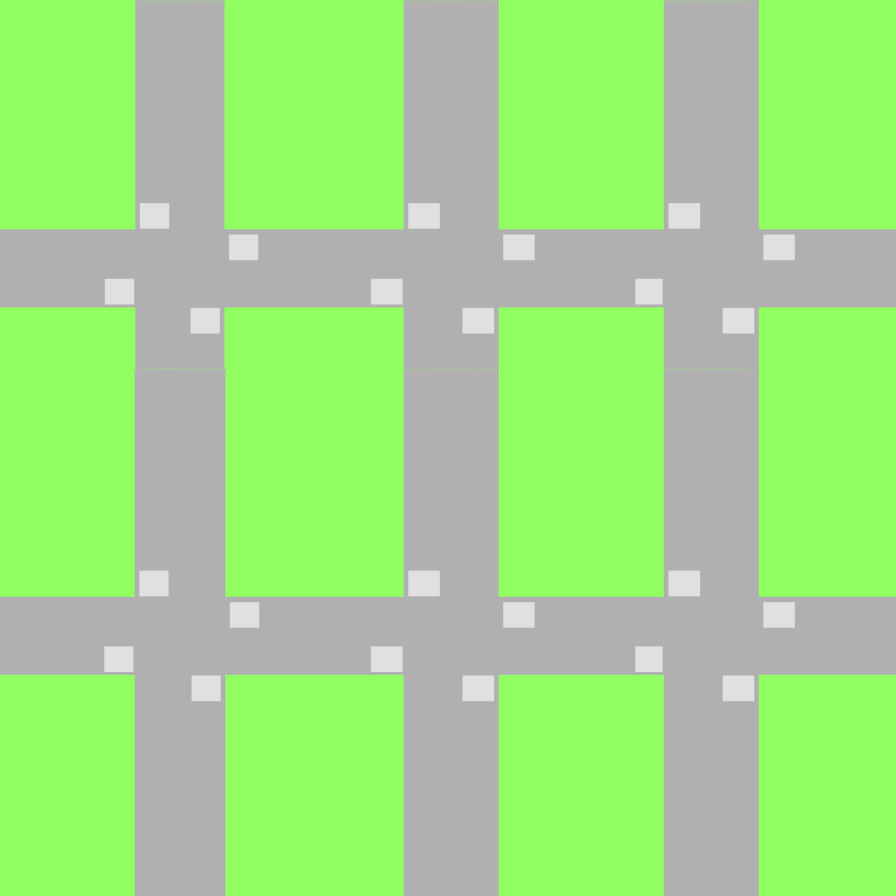
Reproduce this pattern procedurally as a WebGL 1 fragment shader.

```glsl
precision highp float;

uniform vec2 u_resolution;

#define GRASS vec3(0.57, 1.0, 0.38)
#define ROAD vec3(0.69)
#define STONE vec3(0.88)
#define PERIOD vec2(0.2904, 0.4102)
#define TILE_START vec2(0.0677, 0.1783)
#define AVENUE vec2(0.0924, 0.1985)
#define STREET vec2(0.0684, 0.1556)
#define STONE_SIZE vec2(0.0352, 0.0286)
#define SEAM_WIDTH 0.0014
#define SEAM_STRENGTH 0.3
#define EDGE_PIXELS 1.2

float edgeWidth;

// Smoothed coverage of the interval from lo to hi
float band(float x, float lo, float hi) {
  float enter = clamp((x - lo) / edgeWidth + 0.5, 0.0, 1.0);
  float leave = clamp((x - hi) / edgeWidth + 0.5, 0.0, 1.0);
  return enter - leave;
}

float box(vec2 p, vec2 corner, vec2 size) {
  return band(p.x, corner.x, corner.x + size.x)
       * band(p.y, corner.y, corner.y + size.y);
}

// Two stones on each side of a crossing, the second pair turned by 180 degrees
float crossingStones(vec2 fromCenter, vec2 halfRoad, float column) {
  float coverage = 0.0;
  for (int i = 0; i < 2; i++) {
    float side = 1.0 - 2.0 * float(i);
    vec2 p = side * fromCenter;
    vec2 size = STONE_SIZE;
    if (column < 0.5) size.x -= 0.0026;
    vec2 outerCorner = vec2(0.0052 - halfRoad.x, halfRoad.y + 0.0006);
    coverage = max(coverage, box(p, outerCorner, size));

    // The stone within the street sits closer on the turned side
    vec2 gap = side > 0.0 ? vec2(0.0050, 0.0059) : vec2(0.0013, 0.0033);
    if (side < 0.0 && column > 1.5) size.x -= 0.0046;
    vec2 innerCorner = vec2(halfRoad.x + gap.x, halfRoad.y - gap.y - size.y);
    coverage = max(coverage, box(p, innerCorner, size));
  }
  return coverage;
}

void main() {
  vec2 uv = gl_FragCoord.xy / u_resolution;
  edgeWidth = EDGE_PIXELS / min(u_resolution.x, u_resolution.y);

  // Three columns; the outer margins belong to the nearest one
  vec2 tile = floor((uv - TILE_START) / PERIOD);
  tile.x = clamp(tile.x, 0.0, 2.0);
  vec2 local = uv - TILE_START - tile * PERIOD;

  // The first avenue is narrower and set to the left
  vec2 avenue = AVENUE;
  if (tile.x < 0.5) {
    avenue -= vec2(0.0091, 0.0156);
    if (tile.y < 0.5) avenue += vec2(-0.0007, 0.0010);
  }

  // Roads over grass
  float avenueMask = band(local.x, avenue.x, avenue.y);
  float streetMask = band(local.y, STREET.x, STREET.y);
  vec3 color = mix(GRASS, ROAD, max(avenueMask, streetMask));

  // Faint uneven seams where the upper tile rows join
  float seamRow = floor((uv.y - TILE_START.y) / PERIOD.y + 0.5);
  float seamY = TILE_START.y + seamRow * PERIOD.y;
  float seam = band(uv.y, seamY - 0.5 * SEAM_WIDTH, seamY + 0.5 * SEAM_WIDTH);
  float wear = 0.75 + 0.25 * sin(uv.x * 57.0) * sin(uv.x * 23.0 + 1.0);
  seam *= avenueMask * wear * step(0.5, seamRow);
  color = mix(color, GRASS, seam * SEAM_STRENGTH);

  // Pale stones around each crossing
  vec2 center = 0.5 * vec2(avenue.x + avenue.y, STREET.x + STREET.y);
  vec2 halfRoad = 0.5 * vec2(avenue.y - avenue.x, STREET.y - STREET.x);
  color = mix(color, STONE, crossingStones(local - center, halfRoad, tile.x));

  gl_FragColor = vec4(color, 1.0);
}
```
